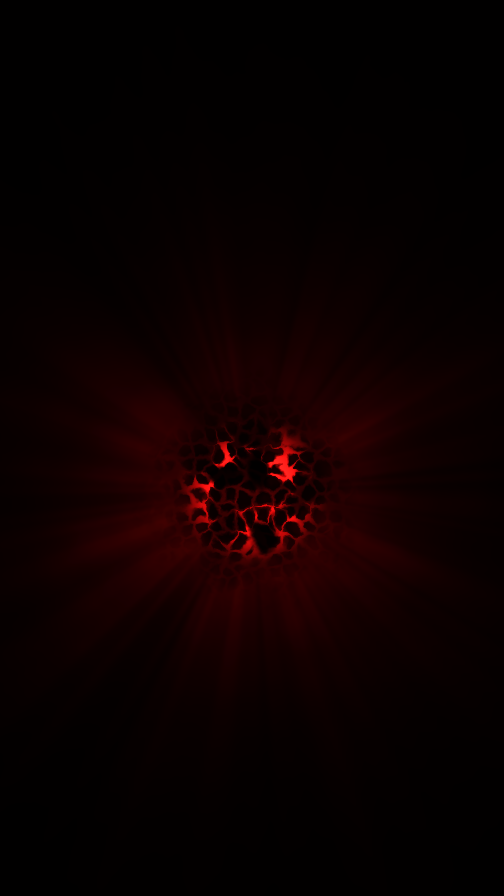
A Shadertoy shader for this background:

```glsl
// Dark red light rays bursting from a glowing core broken up by black rubble.
#define CENTER vec2(0.502, 0.453)
#define GLOW_GAIN 0.56
#define GLOW_DECAY 6.3
#define HAZE_GAIN 0.022
#define CORE_RADIUS 0.135
#define RUBBLE_RADIUS 0.25
#define RUBBLE_SCALE 34.0
#define EMBER_COLOR vec3(1.0, 0.035, 0.03)
#define HAZE_COLOR vec3(1.0, 0.01, 0.02)

const float TAU = 6.2831853;

float hash(vec2 p) {
    return fract(sin(dot(p, vec2(127.1, 311.7))) * 43758.5453);
}

vec2 hash2(vec2 p) {
    return vec2(hash(p), hash(p + 37.2));
}

float noise(vec2 p) {
    vec2 i = floor(p), f = fract(p);
    f = f * f * (3.0 - 2.0 * f);
    return mix(mix(hash(i), hash(i + vec2(1, 0)), f.x),
               mix(hash(i + vec2(0, 1)), hash(i + vec2(1, 1)), f.x), f.y);
}

float fbm(vec2 p) {
    float sum = 0.0, amp = 0.5;
    for (int i = 0; i < 4; i++) {
        sum += amp * noise(p);
        p = p * 2.03 + 17.0;
        amp *= 0.5;
    }
    return sum;
}

// Noise around the full turn, without a seam
float angularNoise(float turn, float count, float seed) {
    float x = turn * count, i = floor(x), f = fract(x);
    f = f * f * (3.0 - 2.0 * f);
    return mix(hash(vec2(mod(i, count), seed)),
               hash(vec2(mod(i + 1.0, count), seed)), f);
}

// Distances to the nearest and second nearest rubble centres
vec2 cellDistances(vec2 p) {
    vec2 cell = floor(p), nearest = vec2(9.0);
    for (int y = -1; y <= 1; y++)
    for (int x = -1; x <= 1; x++) {
        vec2 id = cell + vec2(x, y);
        float d = length(id + hash2(id) - p);
        nearest = vec2(min(nearest.x, d), min(nearest.y, max(nearest.x, d)));
    }
    return nearest;
}

// Soft dark pool inside the core
float pool(vec2 p, vec2 at, vec2 size) {
    return 1.0 - smoothstep(0.6, 1.2, length((p - at) / size));
}

void mainImage(out vec4 fragColor, in vec2 fragCoord) {
    vec2 p = (fragCoord - CENTER * iResolution.xy) / iResolution.x;
    float r = length(p);
    vec2 dir = p / max(r, 0.001);
    float turn = atan(p.y, p.x) / TAU + 0.5;

    // Rays: broad beams with fine streaks
    float beams = 0.5 * angularNoise(turn, 19.0, 3.0)
                + 0.3 * angularNoise(turn, 53.0, 8.0)
                + 0.2 * angularNoise(turn, 151.0, 5.0);
    float streaks = pow(angularNoise(turn, 110.0, 21.0), 7.0);
    float rays = mix(1.0, 0.25 + 1.5 * beams, smoothstep(0.06, 0.3, r));
    float bias = 0.88 + 0.3 * dir.x * dir.x - 0.16 * dir.y;
    float glow = GLOW_GAIN * exp(-GLOW_DECAY * r) * rays * bias;
    glow += HAZE_GAIN * exp(-2.2 * r) * (rays + streaks);
    glow *= 0.75 + 0.5 * fbm(p * 9.0);

    // Rubble: ragged lumps that shade the glow
    vec2 warp = vec2(fbm(p * 45.0), fbm(p * 45.0 + 50.0)) - 0.47;
    vec2 q = p + 0.022 * warp;
    vec2 d = cellDistances(q * RUBBLE_SCALE);
    float gap = d.y - d.x;
    float patches = fbm(q * 17.0 + 4.0);
    float lump = smoothstep(0.03, 0.4, gap) * (1.0 - smoothstep(0.45, 0.75, d.x));
    float cover = 1.0 - smoothstep(0.08, RUBBLE_RADIUS, r + 0.09 * (patches - 0.47));
    glow *= 1.0 - cover * (0.5 + 0.42 * lump);

    // Embers: light leaking through gaps between the lumps
    float width = 0.08 + 0.55 * smoothstep(0.42, 0.68, patches);
    float crack = 1.0 - smoothstep(width * 0.4, width + 0.06, gap);
    float dark = max(pool(q, vec2(0.008, 0.035), vec2(0.027, 0.038)),
                     pool(q, vec2(-0.06, 0.028), vec2(0.04, 0.022)));
    dark = max(dark, pool(q, vec2(0.022, -0.092), vec2(0.03, 0.034)));
    float reach = 1.0 - smoothstep(0.5, 1.15, r / CORE_RADIUS);
    float strength = smoothstep(0.3, 0.56, patches) * reach * (1.0 - dark);
    float ember = crack * strength;
    glow = glow * (1.0 - 0.8 * dark) + 0.05 * strength;

    vec3 color = HAZE_COLOR * glow + EMBER_COLOR * ember;
    color += vec3(0.0, 0.12, 0.1) * pow(ember, 4.0);
    fragColor = vec4(color, 1.0);
}
```
